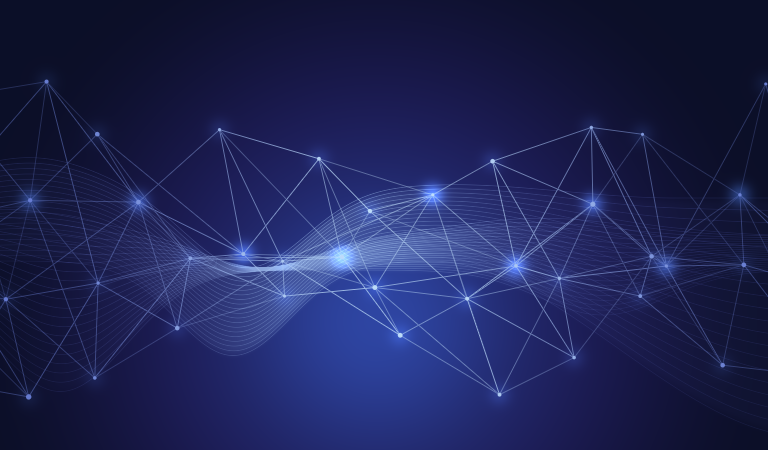
Write a WebGL 1 fragment shader that draws this background.

```glsl
precision highp float;
// Glowing node network over two flowing line ribbons on a deep blue backdrop.
uniform vec2 u_resolution;

// Lengths are in canvas heights, origin at the lower left.
const vec3 EDGE_NAVY = vec3(0.045, 0.058, 0.155);
const vec3 MID_INDIGO = vec3(0.105, 0.095, 0.305);
const vec3 CORE_BLUE = vec3(0.075, 0.175, 0.33);
const vec3 FAR_LINE = vec3(0.29, 0.33, 0.68);
const vec3 NEAR_LINE = vec3(0.66, 0.79, 0.96);
const vec3 FAR_LINK = vec3(0.38, 0.46, 0.82);
const vec3 NEAR_LINK = vec3(0.76, 0.88, 0.98);
const vec3 HUB_GLOW = vec3(0.20, 0.34, 0.60);
const vec2 GLOW_CENTER = vec2(0.837, 0.286);
const float STRAND_WIDTH = 0.0006;
const float LINK_WIDTH = 0.0010;
const float DOT_RADIUS = 0.0055;
const float NODE_STEP = 0.202;
const float REACH = 0.75;
const int STRANDS = 20;
const int ROWS = 4;
const int COLUMNS = 10;

float bell(float x, float center, float width) {
  float d = (x - center) / width;
  return exp(-d * d);
}

float hash(vec2 p) {
  return fract(sin(dot(p, vec2(127.1, 311.7))) * 43758.5);
}

// Antialiased coverage of a stroke with the given half width.
float stroke(float d, float halfWidth) {
  return clamp((halfWidth - d) * u_resolution.y + 0.5, 0.0, 1.0);
}

// Upper and lower borders of the two ribbons.
vec2 wideRibbon(float x) {
  float top = 0.59 - 0.185 * bell(x, 0.547, 0.19) + 0.06 * bell(x, 0.067, 0.20)
            - 0.03 * smoothstep(1.0, 1.5, x);
  float low = 0.42 - 0.21 * bell(x, 0.518, 0.18) - 0.39 * smoothstep(0.96, 1.79, x);
  return vec2(top, low);
}

vec2 narrowRibbon(float x) {
  float top = 0.475 + 0.06 * bell(x, 0.0, 0.27) - 0.07 * bell(x, 0.58, 0.18)
            + 0.04 * bell(x, 1.205, 0.27);
  float low = 0.40 - 0.27 * bell(x, 0.134, 0.21) - 0.10 * bell(x, 1.34, 0.20);
  return vec2(top, low);
}

// Strands spread evenly between two borders, thinned by their slope.
float strands(float y, vec2 border, vec2 slope) {
  float cover = 0.0;
  for (int k = 0; k < STRANDS; k++) {
    float t = float(k) / float(STRANDS - 1);
    float s = mix(slope.x, slope.y, t);
    float d = abs(y - mix(border.x, border.y, t)) / sqrt(1.0 + s * s);
    cover += stroke(d, STRAND_WIDTH) * mix(1.0, 0.65, t);
  }
  return cover;
}

float between(float y, vec2 border) {
  return smoothstep(border.y - 0.01, border.y + 0.02, y)
       * (1.0 - smoothstep(border.x - 0.02, border.x + 0.005, y));
}

// Four wavy rows of nodes, from the top row to the bottom one.
vec2 node(float row, float i) {
  float x = 0.067 + NODE_STEP * i;
  if (row < 0.5) return vec2(x + 0.054 * sin(2.1 * i + 2.4),
    0.687 + 0.10 * cos(0.785 * i) - 0.056 * sin(2.1 * i - 0.6));
  if (row < 1.5) return vec2(x + 0.089 * sin(0.449 * i),
    0.482 - 0.085 * sin(0.18 * i * i + 0.985 * i - 2.11));
  if (row < 2.5) return vec2(x - 0.054 + 0.003 * i, 0.384 - 0.049 * cos(1.3 * i));
  return vec2(x - 0.022 + 0.056 * sin(1.047 * i + 2.8),
    0.23 - 0.112 * cos(0.075 * i * i + 0.822 * i));
}

float link(vec2 p, vec2 a, vec2 b) {
  vec2 ab = b - a;
  float t = clamp(dot(p - a, ab) / dot(ab, ab), 0.0, 1.0);
  return stroke(length(p - a - ab * t), LINK_WIDTH) * mix(0.45, 1.0, hash(a + b));
}

void main() {
  vec2 p = gl_FragCoord.xy / u_resolution.y;

  // Backdrop
  float d = length(p - GLOW_CENTER);
  vec3 color = mix(MID_INDIGO, EDGE_NAVY, smoothstep(0.38, 0.92, d));
  color += CORE_BLUE * bell(d, 0.0, 0.32);

  // Ribbons
  float e = 0.002;
  vec2 wide = wideRibbon(p.x);
  vec2 narrow = narrowRibbon(p.x);
  float lines = strands(p.y, wide, (wideRibbon(p.x + e) - wide) / e)
              + strands(p.y, narrow, (narrowRibbon(p.x + e) - narrow) / e);
  float focus = bell(p.x, 0.76, 0.42);
  float veil = between(p.y, wide) * (0.06 + 0.14 * bell(p.x, 0.69, 0.22))
             + between(p.y, narrow) * 0.22 * focus;
  vec3 lineColor = mix(FAR_LINE, NEAR_LINE, focus);
  color = mix(color, lineColor, veil);
  color = mix(color, lineColor, min(lines * mix(0.26, 0.50, focus), 0.85));

  // Network
  float links = 0.0;
  float dots = 0.0;
  float glow = 0.0;
  for (int r = 0; r < ROWS; r++) {
    for (int c = 0; c < COLUMNS; c++) {
      float row = float(r);
      float i = float(c) - 1.0;
      vec2 a = node(row, i);
      if (abs(p.x - a.x) > REACH) continue;
      bool inner = r == 1 || r == 2;
      if (inner || mod(i + step(2.0, row), 3.0) != 1.0)
        links = max(links, link(p, a, node(row, i + 1.0)));
      if (r < 3) {
        for (int k = -1; k < 2; k++)
          links = max(links, link(p, a, node(row + 1.0, i + float(k))));
      }
      if (r < 2) links = max(links, link(p, a, node(row + 2.0, i + 1.0)));
      float dist = length(p - a);
      dots = max(dots, stroke(dist, DOT_RADIUS * mix(0.6, 1.1, hash(a))));
      glow += bell(dist, 0.0, 0.024) * (r == 1 ? 1.0 : 0.25);
    }
  }
  float nearness = bell(p.x, 0.89, 0.52);
  vec3 linkColor = mix(FAR_LINK, NEAR_LINK, nearness);
  color += HUB_GLOW * glow * mix(0.5, 1.0, nearness);
  color = mix(color, linkColor, links * mix(0.5, 0.85, nearness));
  color = mix(color, linkColor, dots * 0.95);

  gl_FragColor = vec4(color, 1.0);
}
```
